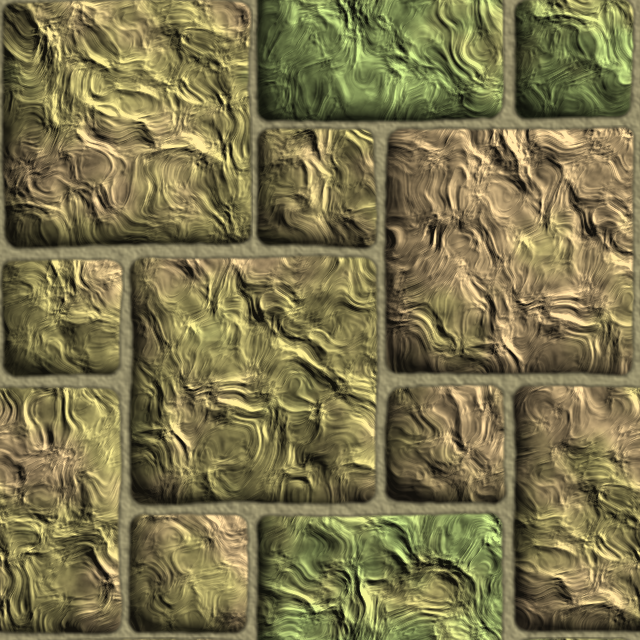
Write a WebGL 1 fragment shader that draws this texture.

```glsl
precision highp float;
// Mossy stone paving: large and small square blocks in a pinwheel bond, lit from the upper right.

uniform vec2 u_resolution;

const float CELLS = 5.0;         // grid cells across; a large block spans 2 x 2
const float JOINT_HALF = 0.045;  // half the mortar width, in cells
const float CORNER = 0.1;
const vec2 TO_LIGHT = vec2(0.75, -0.66);  // y points down

const vec3 MOSS = vec3(0.89, 1.0, 0.59);
const vec3 OCHRE = vec3(1.03, 0.97, 0.6);
const vec3 EARTH = vec3(1.09, 0.94, 0.68);
const vec3 MORTAR = vec3(0.59, 0.56, 0.42);

// The lattice wraps every 100 units so that grain tiles seamlessly.
float hash(vec2 p) {
  return fract(sin(dot(mod(p, 100.0), vec2(127.1, 311.7))) * 43758.5);
}

vec2 hash2(vec2 p) {
  return vec2(hash(p), hash(p + 31.7));
}

float noise(vec2 p) {
  vec2 i = floor(p), f = fract(p);
  f = f * f * (3.0 - 2.0 * f);
  float top = mix(hash(i), hash(i + vec2(1.0, 0.0)), f.x);
  float bottom = mix(hash(i + vec2(0.0, 1.0)), hash(i + 1.0), f.x);
  return mix(top, bottom, f.y);
}

float fbm(vec2 p) {
  float sum = 0.0, amp = 0.5;
  for (int i = 0; i < 4; i++) {
    sum += amp * noise(p);
    p = mat2(1.6, 1.2, -1.2, 1.6) * p + 7.3;
    amp *= 0.5;
  }
  return sum / 0.9375;
}

// Rock height: ridged octaves over a warped domain give curled creases.
float rockHeight(vec2 p) {
  vec2 warp = vec2(noise(p * 2.3 + 3.1), noise(p * 2.3 + 18.4)) - 0.5;
  warp += 0.4 * (vec2(noise(p * 6.0 + 9.2), noise(p * 6.0 + 41.7)) - 0.5);
  p = (p + 0.5 * warp) * 2.6;
  float sum = 0.0, amp = 0.5;
  for (int i = 0; i < 5; i++) {
    sum += amp * (1.0 - abs(2.0 * noise(p) - 1.0));
    p = mat2(1.6, 1.2, -1.2, 1.6) * p + 5.7;
    amp *= 0.53;
  }
  return sum;
}

// Positive where the rock faces the light.
float rockRelief(vec2 p) {
  float reach = 0.022;
  return rockHeight(p) - rockHeight(p + TO_LIGHT * reach);
}

float grainRelief(vec2 p) {
  return noise(p) - noise(p + TO_LIGHT * 0.5);
}

float roundedBox(vec2 p, vec2 halfSize, float radius) {
  vec2 q = abs(p) - halfSize + radius;
  return length(max(q, 0.0)) + min(max(q.x, q.y), 0.0) - radius;
}

vec3 mortarColor(vec2 p, float d) {
  float grain = grainRelief(p * 20.0) * 0.28 + grainRelief(p * 40.0) * 0.22;
  float contact = mix(0.68, 1.0, smoothstep(0.0, 0.035, d));
  return MORTAR * contact * (1.0 + grain);
}

vec3 stoneColor(vec2 p, vec2 centered, vec2 halfSize, vec2 id) {
  // Creased surface with soft stains
  float stain = fbm(p * 2.2 + 11.0) - 0.5;
  float speckle = fbm(p * 9.0 + 27.0) - 0.5;
  float relief = rockRelief(p);
  float light = 0.49 + 0.06 * (hash(id + 5.3) - 0.5) + 0.4 * stain + 0.4 * speckle;
  light += relief * 2.7 + max(relief, 0.0) * 0.7;

  // Rounded rims: bright right and top, dark left and bottom
  vec2 low = max(halfSize + centered, 0.0);
  vec2 high = max(halfSize - centered, 0.0);
  float bright = exp(-high.x / 0.12) + exp(-low.y / 0.1);
  float dark = exp(-low.x / 0.14) + exp(-high.y / 0.12);
  light = (light + 0.12 * bright) * (1.0 - 0.78 * min(dark * (1.0 + stain), 1.0));

  // Hue differs from block to block and drifts within each one
  float hue = clamp(hash(id + 2.7) + 1.2 * (fbm(p * 1.5 + 63.0) - 0.5), 0.0, 1.0);
  vec3 tint = mix(MOSS, OCHRE, smoothstep(0.0, 0.5, hue));
  tint = mix(tint, EARTH, smoothstep(0.55, 1.0, hue));
  return tint * clamp(light, 0.07, 0.98);
}

void main() {
  vec2 uv = gl_FragCoord.xy / u_resolution;
  vec2 p = vec2(uv.x, 1.0 - uv.y) * CELLS + 0.025;

  // Pinwheel layout: slots 0 to 3 form a large block, slot 4 is a small one
  vec2 cell = floor(p);
  float slot = floor(mod(cell.x + 2.0 * cell.y + 0.5, 5.0));
  float isSmall = step(3.5, slot);
  vec2 origin = cell - (1.0 - isSmall) * vec2(mod(slot, 2.0), floor(slot / 2.0));
  vec2 id = floor(mod(origin + 0.5, CELLS));
  float size = 2.0 - isSmall;

  // Slightly shifted block with wavering sides
  vec2 local = p - origin;
  vec2 seeded = local + 17.0 * hash2(id + 1.3);
  vec2 waver = vec2(noise(seeded * 1.7), noise(seeded * 1.7 + 8.6)) - 0.5;
  vec2 centered = local - 0.5 * size + 0.03 * (hash2(id) - 0.5) + 0.04 * waver;
  vec2 halfSize = vec2(0.5 * size - JOINT_HALF);
  float d = roundedBox(centered, halfSize, CORNER) + 0.012 * (noise(seeded * 14.0) - 0.5);

  float edge = 0.008 + CELLS / u_resolution.y;
  vec3 stone = stoneColor(seeded, centered, halfSize, id);
  vec3 color = mix(stone, mortarColor(p, d), smoothstep(-edge, edge, d));
  gl_FragColor = vec4(color, 1.0);
}
```
